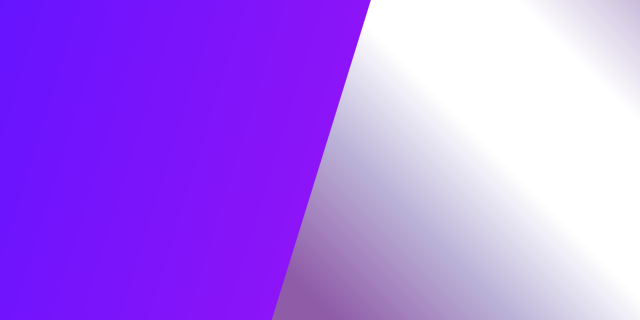
Give the GLSL for this background, as a Shadertoy shader.

```glsl
// Slanted violet panel beside a diagonal mauve-to-white sheen.

const vec3 INDIGO   = vec3(0.40, 0.08, 1.00);
const vec3 VIOLET   = vec3(0.55, 0.08, 0.97);
const vec3 PLUM     = vec3(0.56, 0.36, 0.66);
const vec3 LAVENDER = vec3(0.74, 0.71, 0.85);
const vec3 LILAC    = vec3(0.79, 0.74, 0.86);
const vec3 WHITE    = vec3(1.0);

// Linear ramp from 0 at a to 1 at b
float ramp(float a, float b, float x) {
    return clamp((x - a) / (b - a), 0.0, 1.0);
}

// Signed distance to the line through a and b, negative on its left
float lineDistance(vec2 p, vec2 a, vec2 b) {
    vec2 along = normalize(b - a);
    return dot(p - a, vec2(along.y, -along.x));
}

// Diagonal sheen: plum, lavender, white band, lilac corner
vec3 sheen(float diagonal) {
    vec3 color = mix(PLUM, LAVENDER, ramp(0.05, 0.625, diagonal));
    color = mix(color, WHITE, ramp(0.625, 1.07, diagonal));
    return mix(color, LILAC, ramp(1.61, 2.0, diagonal));
}

// Panel gradient running at right angles to its slanted edge
vec3 panel(float edgeDistance, float width) {
    return mix(INDIGO, VIOLET, ramp(-width, 0.0, edgeDistance));
}

void mainImage(out vec4 fragColor, in vec2 fragCoord) {
    // Canvas spans 2 by 1 units
    vec2 p = fragCoord / iResolution.xy * vec2(2.0, 1.0);
    float pixel = 1.0 / iResolution.y;

    // Slanted edge and the panel depth up to the top left corner
    vec2 edgeBottom = vec2(0.849, 0.0);
    vec2 edgeTop = vec2(1.159, 1.0);
    float edge = lineDistance(p, edgeBottom, edgeTop);
    float panelWidth = -lineDistance(vec2(0.0, 1.0), edgeBottom, edgeTop);

    // Panel over sheen with a smooth edge
    float sheenMask = smoothstep(-0.75 * pixel, 0.75 * pixel, edge);
    vec3 color = mix(panel(edge, panelWidth), sheen(p.x + p.y - 1.0), sheenMask);
    fragColor = vec4(color, 1.0);
}
```
